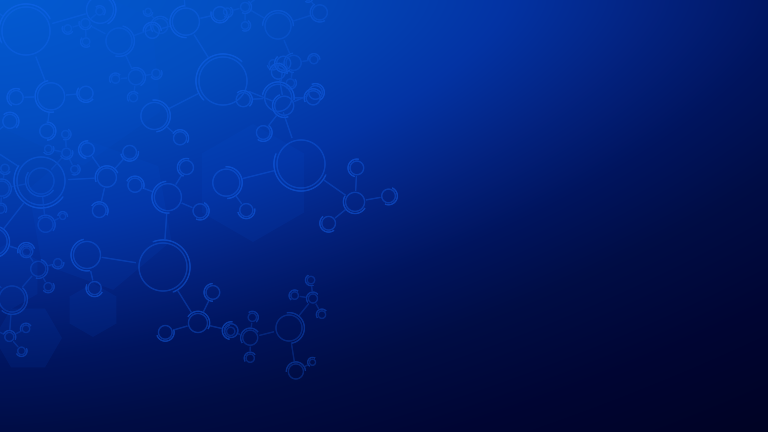
Reproduce this background procedurally as a Shadertoy shader.

```glsl
// Deep blue gradient with faint hexagons and thin line-art molecules on the left.
#define GRID 432.0          // design units per canvas height
#define LINE_HALF 0.25      // half width of a stroke, in design units
#define INK_STRENGTH 0.46
#define HEX_STRENGTH 0.10
#define FALLOFF vec2(650.0, 298.0)
#define INK_COLOR vec3(0.08, 0.40, 0.95)
#define HEX_COLOR vec3(0.01, 0.32, 0.85)

float pixelSize;

vec2 polar(float degrees, float len) {
    float a = radians(degrees);
    return len * vec2(cos(a), sin(a));
}

float stroke(float d) {
    return 1.0 - smoothstep(0.0, pixelSize, abs(d) - LINE_HALF);
}

// Full inner circle with a broken outer arc
float ring(vec2 p, vec2 c, float r) {
    vec2 q = p - c;
    float len = length(q);
    float turn = atan(q.y, q.x + 1e-5) + c.x * 0.7;
    float arc = smoothstep(-0.1, 0.1, sin(turn) + 0.45 * sin(3.0 * turn + 1.0));
    return max(0.75 * stroke(len - r), arc * stroke(len - r * 1.06 - 1.6));
}

// Straight link that stops at both circles
float bond(vec2 p, vec2 a, float ra, vec2 b, float rb) {
    vec2 dir = normalize(b - a);
    a += dir * (ra + 2.0);
    b -= dir * (rb + 2.0);
    float t = clamp(dot(p - a, dir), 0.0, length(b - a));
    return 0.65 * stroke(length(p - a - dir * t));
}

float linkedRing(vec2 p, vec2 a, float ra, vec2 b, float rb) {
    return max(bond(p, a, ra, b, rb), ring(p, b, rb));
}

// Hub with three satellites
float star(vec2 p, vec2 c, float hub, float arm, float base, vec3 spread) {
    float ink = ring(p, c, hub);
    for (int i = 0; i < 3; i++)
        ink = max(ink, linkedRing(p, c, hub, c + polar(base + spread[i], arm), arm * 0.20));
    return ink;
}

// Large core, side ring with one satellite, and two stars
float largeMolecule(vec2 p, vec2 c, float rot) {
    vec2 side = c + polar(rot + 194.0, 77.0);
    vec2 lower = c + polar(rot - 35.0, 66.0);
    vec2 upper = c + polar(rot + 109.0, 70.0);
    float ink = ring(p, c, 24.0);
    ink = max(ink, linkedRing(p, c, 26.0, side, 13.5));
    ink = max(ink, linkedRing(p, side, 15.0, side + polar(rot - 54.0, 34.0), 6.5));
    ink = max(ink, bond(p, c, 26.0, lower, 10.0));
    ink = max(ink, star(p, lower, 9.5, 34.0, rot + 10.0, vec3(0, 77, 209)));
    ink = max(ink, bond(p, c, 26.0, upper, 14.0));
    return max(ink, star(p, upper, 13.5, 35.0, rot, vec3(0, 81, 183)));
}

// Medium ring with two small stars and a ring with a satellite
float smallMolecule(vec2 p, vec2 c, float rot) {
    vec2 first = c + polar(rot, 40.0);
    vec2 second = c + polar(rot + 85.0, 44.0);
    vec2 third = c + polar(rot + 217.0, 38.0);
    float ink = ring(p, c, 13.0);
    ink = max(ink, bond(p, c, 14.0, first, 8.0));
    ink = max(ink, star(p, first, 7.5, 20.5, rot - 110.0, vec3(0, 78, 186)));
    ink = max(ink, linkedRing(p, c, 14.0, second, 7.5));
    ink = max(ink, linkedRing(p, second, 8.0, second + polar(rot - 165.0, 19.0), 3.0));
    ink = max(ink, bond(p, c, 14.0, third, 5.0));
    return max(ink, star(p, third, 4.5, 18.5, rot - 98.0, vec3(0, 75, 203)));
}

float hexagon(vec2 q, float r, float degrees) {
    vec2 axis = polar(degrees, 1.0);
    q = abs(vec2(dot(q, axis), dot(q, vec2(-axis.y, axis.x))));
    float d = max(q.x, 0.5 * q.x + 0.866 * q.y) - 0.866 * r;
    return 1.0 - smoothstep(-0.5 * pixelSize, 0.5 * pixelSize, d);
}

// Glow from the upper left, fading through stepped blues
vec3 backdrop(vec2 p) {
    vec3 blues[8] = vec3[8](vec3(0.01, 0.36, 0.82), vec3(0.01, 0.30, 0.75),
        vec3(0.01, 0.20, 0.64), vec3(0.01, 0.13, 0.49), vec3(0.0, 0.08, 0.37),
        vec3(0.0, 0.05, 0.27), vec3(0.0, 0.02, 0.20), vec3(0.0, 0.008, 0.13));
    float stops[8] = float[8](0.0, 0.42, 0.78, 1.02, 1.22, 1.45, 1.75, 2.15);
    vec2 s = pow(max(vec2(p.x, GRID - p.y), 0.0) / FALLOFF, vec2(1.5));
    float d = pow(s.x + s.y, 1.0 / 1.5);
    vec3 col = blues[0];
    for (int i = 1; i < 8; i++)
        col = mix(col, blues[i], clamp((d - stops[i - 1]) / (stops[i] - stops[i - 1]), 0.0, 1.0));
    return col;
}

void mainImage(out vec4 fragColor, in vec2 fragCoord) {
    pixelSize = GRID / iResolution.y;
    vec2 p = fragCoord * pixelSize;
    vec3 col = backdrop(p);

    // Hexagons: centre, radius, turn
    vec4 hexes[6] = vec4[6](vec4(253, 249, 59, 0), vec4(100, 217, 76, 10), vec4(93, 122, 27, 0),
        vec4(28, 94, 34, 30), vec4(8, 155, 34, 0), vec4(75, 360, 94, 5));
    for (int i = 0; i < 6; i++)
        col = mix(col, HEX_COLOR, HEX_STRENGTH * hexagon(p - hexes[i].xy, hexes[i].z, hexes[i].w));

    // Molecules: centre, turn
    vec3 large[5] = vec3[5](vec3(301, 268, 0), vec3(163, 165, -23), vec3(223, 351, 13),
        vec3(26, 401, -178), vec3(41, 251, 38));
    vec3 small[5] = vec3[5](vec3(289, 104, 194), vec3(278, 406, -67), vec3(119, 391, -65),
        vec3(12, 133, 49), vec3(41, 251, 191));
    float ink = 0.0;
    for (int i = 0; i < 5; i++) {
        ink = max(ink, largeMolecule(p, large[i].xy, large[i].z));
        ink = max(ink, 0.75 * smallMolecule(p, small[i].xy, small[i].z));
    }
    fragColor = vec4(mix(col, INK_COLOR, INK_STRENGTH * ink), 1.0);
}
```
